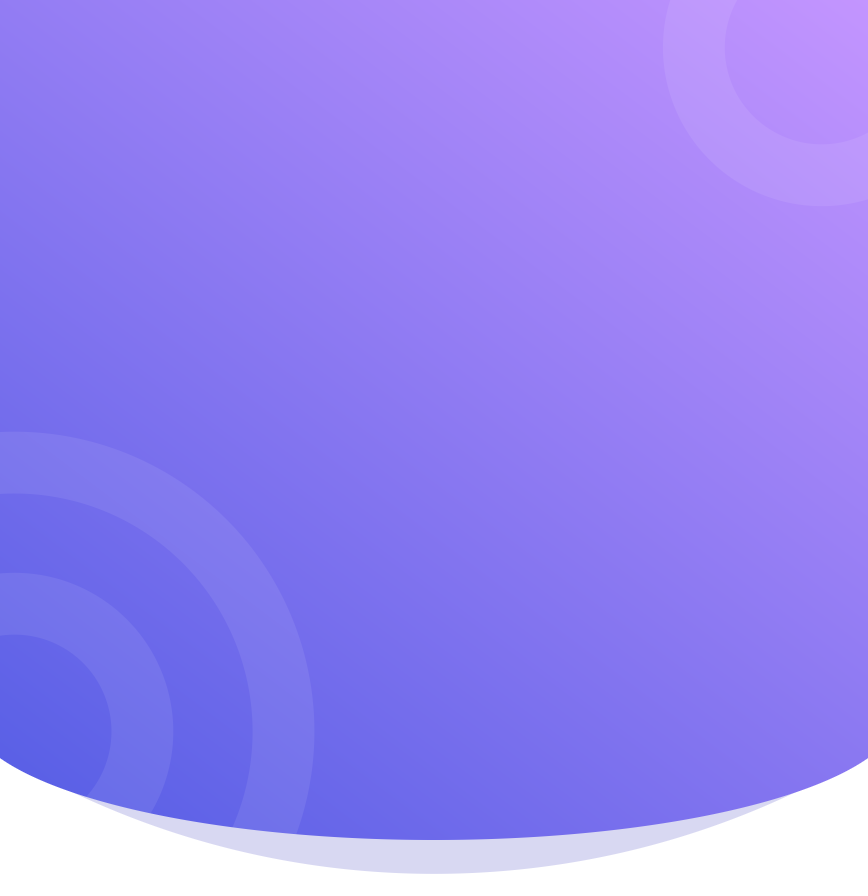
Reproduce this background procedurally as a WebGL 2 fragment shader.

```glsl
#version 300 es
precision highp float;
// A violet diagonal gradient panel with a bowed lower edge, a pale crescent and translucent rings.

uniform vec2 u_resolution;
out vec4 outColor;

// Canvas units: height is 1, origin at the lower left
const float ASPECT = 0.96875;

const vec3 PAPER = vec3(1.0);
const vec3 CRESCENT = vec3(0.847, 0.847, 0.950);
const vec3 INDIGO = vec3(0.353, 0.376, 0.902);
const vec3 ORCHID = vec3(0.765, 0.584, 0.998);

const vec2 GRADIENT_AXIS = vec2(0.75, 1.0);
const float GRADIENT_START = 0.154;
const float GRADIENT_END = 1.727;

const vec2 PANEL_CENTER = vec2(0.4844, 0.2070);
const vec2 PANEL_RADII = vec2(0.5208, 0.1445);
const vec2 CRESCENT_CENTER = vec2(0.4844, 0.9635);
const float CRESCENT_RADIUS = 0.9388;

const vec2 LOW_RINGS = vec2(0.0163, 0.1836);
const vec2 HIGH_RING = vec2(0.9170, 0.9470);
const float RING_RADIUS = 0.1426;
const float RING_SPACING = 0.1575;
const float RING_HALF_WIDTH = 0.0345;
const float RING_OPACITY = 0.08;

// Antialiased coverage of a signed distance
float coverage(float dist, float pixel) {
  return clamp(0.5 - dist / pixel, 0.0, 1.0);
}

float ringDistance(vec2 p, vec2 center, float radius) {
  return abs(length(p - center) - radius) - RING_HALF_WIDTH;
}

// Approximate distance to a column whose lower end is half an ellipse
float panelDistance(vec2 p) {
  vec2 q = p - PANEL_CENTER;
  q.y = min(q.y, 0.0);
  float k = length(q / PANEL_RADII);
  float slope = length(q / (PANEL_RADII * PANEL_RADII));
  return k * (k - 1.0) / max(slope, 1e-4);
}

void main() {
  vec2 p = gl_FragCoord.xy / u_resolution * vec2(ASPECT, 1.0);
  float pixel = 1.0 / u_resolution.y;

  // Gradient fill
  float t = (dot(p, GRADIENT_AXIS) - GRADIENT_START) / (GRADIENT_END - GRADIENT_START);
  vec3 panel = mix(INDIGO, ORCHID, clamp(t, 0.0, 1.0));

  // Translucent rings: two concentric below, one above
  float rings = coverage(ringDistance(p, HIGH_RING, RING_RADIUS), pixel);
  for (int i = 0; i < 2; i++) {
    float radius = RING_RADIUS + float(i) * RING_SPACING;
    rings += coverage(ringDistance(p, LOW_RINGS, radius), pixel);
  }
  panel = mix(panel, vec3(1.0), RING_OPACITY * rings);

  // Paper, crescent, then the panel on top
  float crescentDist = length(p - CRESCENT_CENTER) - CRESCENT_RADIUS;
  vec3 color = mix(PAPER, CRESCENT, coverage(crescentDist, pixel));
  color = mix(color, panel, coverage(panelDistance(p), pixel));

  outColor = vec4(color, 1.0);
}
```
